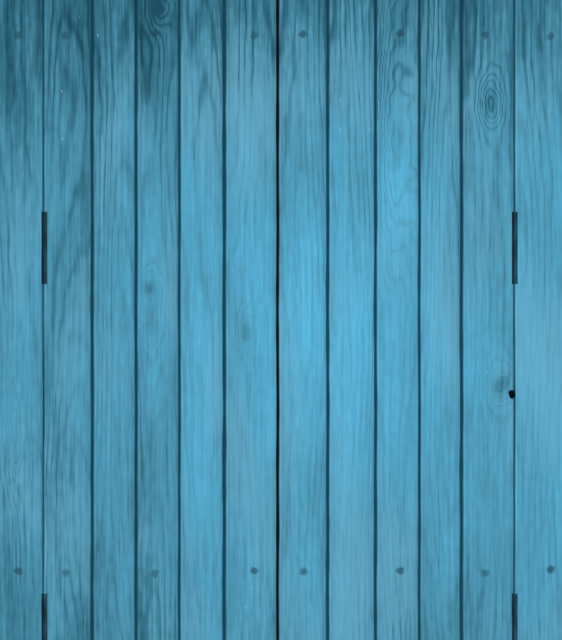
This texture is drawn by a Shadertoy shader. Its source:

```glsl
// Weathered blue wall of twelve upright boards with dark grooves, nails and hinges.
// Wood grain is drawn as contour lines of stretched gradient noise, bent around knots;
// the paint tone comes from broad light, board tint and fine fibres.

const float HEIGHT = 1.138;   // canvas height in units of its width
const int BOARDS = 12;
const float EDGE[13] = float[13](-0.02, 0.077, 0.164, 0.242, 0.319, 0.399, 0.494,
                                 0.583, 0.668, 0.746, 0.821, 0.915, 1.02);
const float GROOVE[13] = float[13](0.0, 0.0010, 0.0027, 0.0025, 0.0021, 0.0030, 0.0023,
                                   0.0026, 0.0025, 0.0021, 0.0028, 0.0012, 0.0);
// Knots: centre, then horizontal and vertical reach
const vec4 KNOT[8] = vec4[8](
    vec4(0.264, 0.625, 0.020, 0.022), vec4(0.268, 0.575, 0.020, 0.060),
    vec4(0.438, 0.547, 0.012, 0.030), vec4(0.872, 0.955, 0.022, 0.045),
    vec4(0.893, 0.455, 0.026, 0.035), vec4(0.705, 0.860, 0.038, 0.210),
    vec4(0.280, 1.125, 0.020, 0.040), vec4(0.022, 0.370, 0.016, 0.090));

const vec3 DEEP = vec3(0.12, 0.31, 0.38);
const vec3 TEAL = vec3(0.29, 0.56, 0.665);
const vec3 BRIGHT = vec3(0.36, 0.735, 0.895);
const vec3 CHALK = vec3(0.43, 0.66, 0.76);
const vec3 GROOVE_TEAL = vec3(0.07, 0.25, 0.33);
const vec3 GAP_BLACK = vec3(0.02, 0.05, 0.07);
const vec3 IRON = vec3(0.14, 0.27, 0.34);

float hash(vec2 p) {
    vec3 q = fract(vec3(p.xyx) * 0.1031);
    q += dot(q, q.yzx + 33.33);
    return fract((q.x + q.y) * q.z);
}

vec2 gradient(vec2 cell) {
    float a = 6.2832 * hash(cell);
    return vec2(cos(a), sin(a));
}

float noise(vec2 p) {
    vec2 i = floor(p), f = p - i, e = vec2(1.0, 0.0);
    vec2 w = f * f * f * (f * (f * 6.0 - 15.0) + 10.0);
    float low = mix(dot(gradient(i), f), dot(gradient(i + e), f - e), w.x);
    float high = mix(dot(gradient(i + e.yx), f - e.yx), dot(gradient(i + 1.0), f - 1.0), w.x);
    return mix(low, high, w.y);
}

// Soft coverage of a shape from its signed distance
float cover(float d, float soft) { return 1.0 - smoothstep(-soft, soft, d); }

float box(vec2 p, vec2 halfSize) {
    vec2 d = abs(p) - halfSize;
    return length(max(d, 0.0)) + min(max(d.x, d.y), 0.0);
}

// Growth-ring lines (x) and dark knot cores (y) of the board between two edges
vec2 grain(vec2 p, float left, float right, vec2 seed) {
    float u = (p.x - left) / (right - left);
    float field = 5.0 * noise(vec2(u * 1.3, p.y * 1.5) + seed) + 3.0 * u;
    field += 0.35 * noise(p * vec2(60.0, 14.0) + seed);
    float core = 0.0;
    for (int k = 0; k < 8; k++) {
        vec4 knot = KNOT[k];
        float inside = step(left, knot.x) * step(knot.x, right);
        vec2 d = (p - knot.xy) / knot.zw;
        d += 0.25 * vec2(noise(p * 35.0 + seed), noise(p * 28.0 - seed));
        float r2 = dot(d, d);
        field += inside * 4.5 * exp(-r2);
        core += inside * exp(-r2 * 3.5) * (1.0 - smoothstep(0.03, 0.08, knot.w));
    }
    return vec2(pow(0.5 + 0.5 * sin(6.2832 * field), 3.0), core);
}

void mainImage(out vec4 fragColor, in vec2 fragCoord) {
    vec2 p = fragCoord / iResolution.xy * vec2(1.0, HEIGHT);
    float px = 1.0 / iResolution.x;

    // Board under this point
    float sway = 0.0012 * noise(vec2(3.0, p.y * 6.0));
    int board = 0;
    for (int i = 1; i < BOARDS; i++) board += int(step(EDGE[i], p.x + sway));
    float left = EDGE[board], right = EDGE[board + 1];
    vec2 seed = vec2(float(board) * 17.3, float(board) * 9.1 + 4.0);
    float tint = hash(seed) - 0.5;

    // Paint: glow right of centre, dull top and corners, fibres along the wood
    vec2 glow = (p - vec2(0.64, 0.54)) / vec2(0.62, 0.60);
    float tone = 0.38 + 0.45 * exp(-dot(glow, glow)) + 0.12 * tint;
    tone -= 0.20 * smoothstep(0.85, HEIGHT, p.y);
    tone += 0.22 * noise(p * vec2(14.0, 3.5) + seed);
    float fibre = noise(p * vec2(170.0, 7.0) + seed) + 0.7 * noise(p * vec2(260.0, 26.0) - seed);
    tone += 0.15 * fibre + 0.06 * noise(p * vec2(75.0, 60.0));
    vec2 wood = grain(p, left, right, seed);
    float ringWear = 0.09 + 0.09 * smoothstep(0.45, 1.0, p.y) + 0.08 * noise(p * 7.0 + seed);
    tone -= ringWear * wood.x + 0.32 * wood.y;
    vec3 color = mix(DEEP, TEAL, clamp(tone * 2.0, 0.0, 1.0));
    color = mix(color, BRIGHT, clamp(tone * 2.0 - 1.0, 0.0, 1.0));
    float faded = smoothstep(-0.15, 0.5, noise(p * vec2(9.0, 3.0) - seed) + 0.25 * fibre);
    color = mix(color, CHALK, 0.45 * faded * smoothstep(0.2, 0.6, tone));

    // Pale chips and scuffs
    float chip = smoothstep(0.52, 0.66, noise(p * vec2(95.0, 60.0) + 7.0));
    color = mix(color, vec3(0.62, 0.80, 0.86), 0.5 * chip * smoothstep(0.0, 0.3, noise(p * 6.0)));

    // Grooves with a soft shadow and a lit lip; the middle one is an open gap
    for (int i = 1; i < BOARDS; i++) {
        float d = p.x + sway - EDGE[i];
        float halfWidth = GROOVE[i] * (1.0 + 0.35 * noise(vec2(float(i) * 5.7, p.y * 18.0)));
        color *= 1.0 - 0.22 * exp(-abs(d) / (halfWidth * 2.2));
        color += 0.05 * cover(abs(d - halfWidth - 0.003) - 0.001, px);
        vec3 ink = i == 6 ? GAP_BLACK : GROOVE_TEAL;
        color = mix(color, ink, 0.92 * cover(abs(d) - halfWidth, px));
    }

    // Two rows of nails, skipping some boards symmetrically
    int mirrored = min(board, BOARDS - 1 - board);
    float nailed = (mirrored > 0 && mirrored % 2 == 0) ? 0.0 : 1.0;
    for (int row = 0; row < 2; row++) {
        float jitter = hash(seed + float(row)) - 0.5;
        vec2 nail = vec2(mix(left, right, 0.53 + 0.2 * tint), (row == 0 ? 0.122 : 1.076) + 0.008 * jitter);
        float d = length(p - nail) - 0.0065 + 0.003 * noise(p * 150.0);
        color = mix(color, IRON, nailed * (0.55 + 0.3 * jitter) * cover(d, px + 0.0015));
    }

    // Hinge pins on the outer seams, and one small knot hole
    for (int h = 0; h < 4; h++) {
        vec2 hinge = vec2(h % 2 == 0 ? 0.079 : 0.916, h < 2 ? 0.697 : 0.018);
        float d = box(p - hinge, vec2(0.0048, 0.064));
        color = mix(color, IRON * (0.8 + 0.5 * noise(p * vec2(90.0, 30.0))), 0.9 * cover(d, px));
        color = mix(color, GAP_BLACK, 0.7 * cover(box(p - hinge + vec2(0.003, 0.0), vec2(0.001, 0.064)), px));
    }
    float hole = length((p - vec2(0.911, 0.437)) * vec2(1.0, 0.8)) - 0.006;
    color = mix(color, GAP_BLACK, cover(hole + 0.003 * noise(p * 120.0), px));

    fragColor = vec4(clamp(color, 0.0, 1.0), 1.0);
}
```
